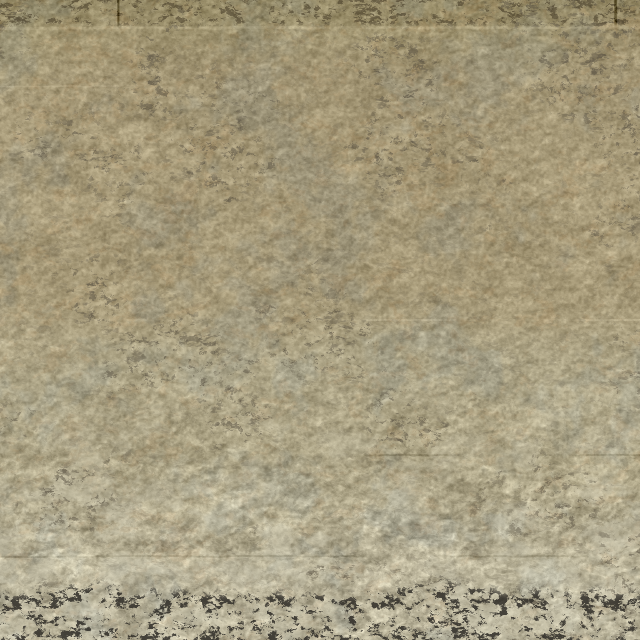
Write a three.js fragment shader that draws this texture.

```glsl
// Weathered plaster wall: warm tan above, bleached and pitted towards the foot.
// Layered value noise gives stains, grain and raised flakes; masks gather the
// dark pits into patches and ledges, and thin lines mark the masonry joints.
varying vec2 vUv;

float hash(vec2 p) {
  vec3 q = fract(vec3(p.xyx) * 0.1031);
  q += dot(q, q.yzx + 33.33);
  return fract((q.x + q.y) * q.z);
}

float noise(vec2 p) {
  vec2 cell = floor(p);
  vec2 f = fract(p);
  f = f * f * (3.0 - 2.0 * f);
  float low = mix(hash(cell), hash(cell + vec2(1.0, 0.0)), f.x);
  float high = mix(hash(cell + vec2(0.0, 1.0)), hash(cell + 1.0), f.x);
  return mix(low, high, f.y);
}

// Four octaves, turned each time to hide the lattice; roughness is the gain ratio.
float fbm(vec2 p, float roughness) {
  float sum = 0.0;
  float total = 0.0;
  float gain = 1.0;
  for (int i = 0; i < 4; i++) {
    sum += gain * noise(p);
    total += gain;
    p = mat2(0.96, 0.28, -0.28, 0.96) * p * 2.04 + 17.3;
    gain *= roughness;
  }
  return sum / total;
}

// Noise centred on zero.
float stain(vec2 p) {
  return fbm(p, 0.65) - 0.5;
}

// Slope of the surface lit from the upper left.
float relief(vec2 p, float reach) {
  return fbm(p, 0.6) - fbm(p + vec2(-0.6, 1.0) * reach, 0.6);
}

float pits(vec2 p, float threshold) {
  return smoothstep(threshold, threshold + 0.16, fbm(p, 0.7));
}

// Soft line of given half width around zero distance.
float line(float d, float halfWidth) {
  return 1.0 - smoothstep(halfWidth * 0.4, halfWidth * 1.6, abs(d));
}

vec3 wallColour(float height) {
  vec3 bleached = vec3(0.738, 0.712, 0.612);
  vec3 sand = vec3(0.680, 0.645, 0.525);
  vec3 tan = vec3(0.652, 0.602, 0.470);
  vec3 olive = vec3(0.622, 0.578, 0.435);
  vec3 c = mix(bleached, sand, smoothstep(0.04, 0.32, height));
  c = mix(c, tan, smoothstep(0.42, 0.56, height));
  return mix(c, olive, smoothstep(0.86, 1.0, height));
}

void main() {
  vec2 uv = vUv;
  vec2 warped = uv + 0.012 * vec2(stain(uv * 30.0), stain(uv * 30.0 + 40.0));
  float wear = 1.0 - smoothstep(0.12, 0.50, uv.y);

  // Broad stains, mottling and grain
  float broad = stain(uv * vec2(5.0, 7.0) + 3.0);
  float mottle = stain(warped * vec2(24.0, 34.0) + 8.0);
  float fine = stain(warped * vec2(68.0, 92.0) + 21.0);
  float grain = noise(uv * 256.0) - 0.5;
  vec3 colour = wallColour(uv.y + 0.10 * broad);
  float shade = 0.06 * broad + (0.11 + 0.14 * wear) * mottle;
  shade += (0.18 + 0.12 * wear) * fine + 0.08 * grain;
  shade += (0.16 + 0.08 * wear) * relief(warped * vec2(75.0, 95.0), 0.4);
  colour += shade * vec3(1.0, 1.0, 0.96);

  // Faint cool grey and rusty tints
  float cool = smoothstep(0.50, 0.70, fbm(warped * vec2(13.0, 12.0) + 60.0, 0.7));
  float rust = smoothstep(0.55, 0.75, fbm(warped * vec2(34.0, 46.0) + 90.0, 0.7));
  colour += cool * vec3(-0.034, -0.018, 0.006);
  colour += rust * vec3(0.006, -0.012, -0.022);

  // Pale lime bloom near the foot
  float bloom = smoothstep(0.48, 0.70, fbm(warped * vec2(16.0, 26.0) + 130.0, 0.7));
  colour = mix(colour, vec3(0.79, 0.775, 0.690), 0.45 * bloom * wear);

  // Flaked patches with small dark chips
  float patches = smoothstep(0.48, 0.66, fbm(uv * vec2(8.0, 9.0) + 75.0, 0.6));
  float chips = pits(warped * vec2(85.0, 115.0) + 11.0, 0.57);
  float scars = pits(warped * vec2(42.0, 80.0) + 33.0, 0.61);
  float damage = chips * (0.10 + 0.42 * patches) + scars * (0.16 + 0.30 * patches);
  colour = mix(colour, vec3(0.36, 0.33, 0.27), clamp(damage, 0.0, 0.7));

  // Pitted foot, with its broken upper edge
  float edge = uv.y + 0.045 * stain(vec2(uv.x * 9.0, 4.0));
  float foot = 1.0 - smoothstep(0.068, 0.092, edge);
  float rim = line(edge - 0.064, 0.012) + line(edge - 0.004, 0.008);
  float footPits = pits(warped * vec2(80.0, 115.0) + 52.0, 0.56 - 0.09 * min(rim, 1.0));
  colour = mix(colour, vec3(0.18, 0.17, 0.15), 0.85 * foot * footPits);

  // Rough ledge along the top
  float ledge = smoothstep(0.956, 0.966, uv.y);
  float ledgePits = pits(warped * vec2(75.0, 125.0) + 64.0, 0.54);
  colour -= 0.02 * ledge;
  colour = mix(colour, vec3(0.28, 0.24, 0.16), 0.6 * ledge * ledgePits);
  float upright = line(uv.x - 0.185, 0.0016) + line(uv.x - 0.962, 0.0022);
  colour -= 0.24 * upright * ledge;

  // Level joints, partly worn away
  float broken = smoothstep(0.40, 0.65, noise(vec2(uv.x * 8.0, 5.0)));
  float wobble = 0.005 * stain(vec2(uv.x * 30.0, 2.0));
  colour += 0.06 * line(uv.y - 0.5, 0.0011) * (0.3 + 0.7 * broken);
  colour += 0.05 * line(uv.y - 0.957 + wobble, 0.0022);
  colour += 0.05 * line(uv.y - 0.866 + wobble, 0.0013) * (1.0 - smoothstep(0.1, 0.3, uv.x));
  colour -= 0.09 * line(uv.y - 0.289 + wobble, 0.0015) * broken;
  colour -= 0.08 * line(uv.y - 0.131 + wobble, 0.0015) * (1.0 - broken);

  gl_FragColor = vec4(clamp(colour, 0.0, 1.0), 1.0);
}
```
